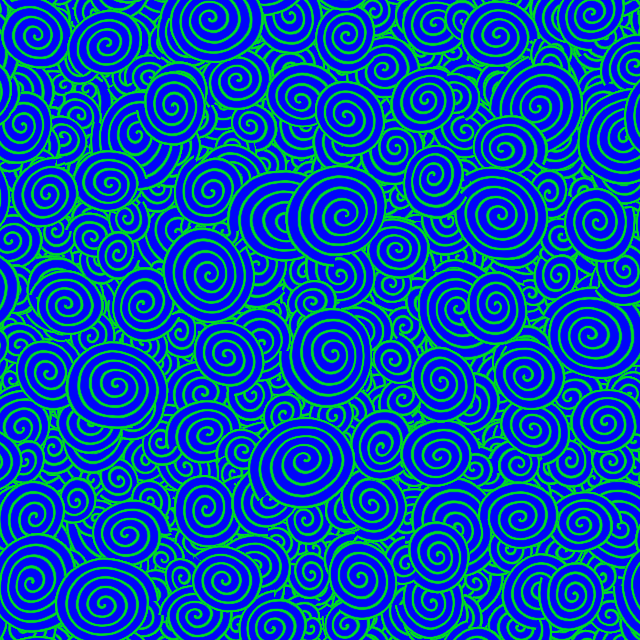
Give the GLSL for this pattern, as a Shadertoy shader.

```glsl
// Overlapping coils: green Archimedean spirals on blue, heaped like pebbles.
// Jittered grids of several sizes scatter the coils; at every point the coil
// of highest rank hides the rest and draws its line by distance.

#define LARGEST_CELL 0.125   // grid spacing of the biggest coils
#define CELL_SHRINK 0.67     // size ratio from one layer to the next
#define FLOOR_CELL 0.11      // grid spacing of the coils that fill the gaps
#define LINE_HALF 0.00198    // half width of the green line
#define HALO_WIDTH 0.0010    // dim rim beside the line
#define PITCH_BASE 0.0100    // spacing of the windings, constant part
#define PITCH_GROWTH 0.090   // spacing of the windings, part of the radius
#define ECCENTRICITY 0.14    // shift of the coil eye from the middle
#define OVALNESS 0.06        // flattening of the coils
#define WOBBLE 0.0035        // bending of the outlines
#define RANK_STEP 0.70       // how strictly larger coils lie on top

const float TAU = 6.2831853;
const int LAYERS = 4;
const vec3 BLUE = vec3(0.0, 0.0, 1.0);
const vec3 GREEN = vec3(0.0, 1.0, 0.0);

vec4 hash4(vec3 p) {
    vec4 q = fract(p.xyzx * vec4(0.1031, 0.1030, 0.0973, 0.1099));
    q += dot(q, q.wzxy + 33.33);
    return fract((q.xxyz + q.yzzw) * q.zywx);
}

float gradientAt(vec2 cell, vec2 offset) {
    float angle = TAU * hash4(vec3(cell + 70.0, 9.0)).x;
    return dot(vec2(cos(angle), sin(angle)), offset);
}

float gradientNoise(vec2 p) {
    vec2 i = floor(p), f = p - i;
    vec2 u = f * f * f * (f * (f * 6.0 - 15.0) + 10.0);
    vec2 e = vec2(1.0, 0.0);
    float low = mix(gradientAt(i, f), gradientAt(i + e, f - e), u.x);
    float high = mix(gradientAt(i + e.yx, f - e.yx), gradientAt(i + e.xx, f - e.xx), u.x);
    return mix(low, high, u.y);
}

vec2 bend(vec2 p) {
    vec2 broad = vec2(gradientNoise(p * 16.0), gradientNoise(p * 16.0 + 31.7));
    vec2 fine = vec2(gradientNoise(p * 70.0), gradientNoise(p * 70.0 + 57.3));
    return p + WOBBLE * broad + 0.16 * WOBBLE * fine;
}

// x: distance to the spiral line, y: distance past the last winding
vec2 coil(vec2 q, float radius, vec4 rnd) {
    q.x *= rnd.x < 0.5 ? -1.0 : 1.0;
    float angle = atan(q.y, q.x);
    vec2 lean = ECCENTRICITY * rnd.y * vec2(cos(TAU * rnd.z), sin(TAU * rnd.z));
    float oval = 1.0 + OVALNESS * cos(2.0 * angle + TAU * rnd.w);
    float r = length(q) * oval - dot(q, lean);

    float pitch = PITCH_BASE + PITCH_GROWTH * radius;
    float turns = max(1.0, floor(radius / pitch));
    float turn = r / pitch - fract((angle + TAU * rnd.w) / TAU);
    float nearest = clamp(floor(turn + 0.5), 0.0, turns);
    float slope = length(vec2(1.0 / pitch, 1.0 / (TAU * max(r, 0.0002))));
    return vec2(abs(turn - nearest), turn - turns) / slope;
}

// Distance to the line of the topmost coil at p
float topCoilDistance(vec2 p) {
    float topRank = -10.0, lineDistance = 1.0;
    for (int layer = 0; layer < LAYERS; layer++) {
        float level = float(layer);
        bool isFloor = layer == LAYERS - 1;
        float size = isFloor ? FLOOR_CELL : LARGEST_CELL * pow(CELL_SHRINK, level);
        vec2 home = floor(p / size);
        for (int k = 0; k < 9; k++) {
            vec2 cell = home + vec2(k % 3 - 1, k / 3 - 1);
            vec4 place = hash4(vec3(cell + 20.0, level + 1.0));
            vec4 shape = hash4(vec3(cell + 45.0, level + 6.0));
            vec2 center = (cell + 0.5 + 0.7 * (place.xy - 0.5)) * size;
            float radius = size * (isFloor ? 0.72 : mix(0.36, 0.58, place.z));
            float rank = place.w - RANK_STEP * level;
            vec2 d = coil(p - center, radius, shape);
            if (d.y < LINE_HALF && rank > topRank) {
                topRank = rank;
                lineDistance = d.x;
            }
        }
    }
    return lineDistance;
}

void mainImage(out vec4 fragColor, in vec2 fragCoord) {
    vec2 p = fragCoord / iResolution.y;
    float soft = 0.3 / iResolution.y;
    float d = topCoilDistance(bend(p));

    // Line body, its brighter core and the dim rim around it
    float body = 1.0 - smoothstep(LINE_HALF - soft, LINE_HALF + soft, d);
    float core = 1.0 - smoothstep(0.4 * LINE_HALF, 0.6 * LINE_HALF, d);
    float rim = LINE_HALF + HALO_WIDTH;
    float halo = 1.0 - smoothstep(rim - soft, rim + soft, d);

    float ground = mix(0.02, 0.14, halo);
    float ink = mix(0.76, 0.88, core);
    fragColor = vec4(mix(BLUE, GREEN, mix(ground, ink, body)), 1.0);
}
```
